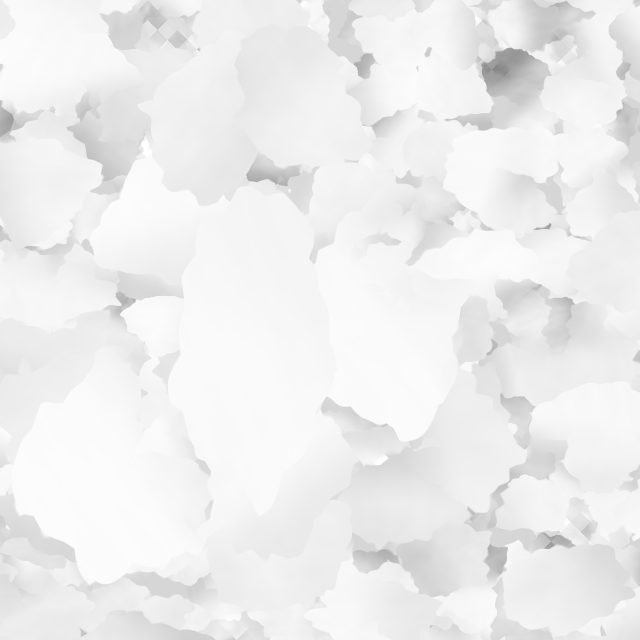
Give the GLSL for this texture, as a Shadertoy shader.

```glsl
// Pale torn shards piled into a collage: broad white sheets near the middle,
// smaller and greyer chips toward the rim. Each layer scatters ragged polygons
// on a jittered grid; layered sines and cellular noise roughen and cloud them.

const float TAU = 6.2831853;
const float PAPER_WHITE = 0.988;      // lightest sheet
const float GAP_GREY = 0.84;          // ground behind all shards
const vec2  FOCUS = vec2(0.41, 0.48); // middle of the broad sheets
const float BEND = 0.13;              // slow waviness of the outlines
const float CHIP = 0.11;              // small bites out of the outlines
const float STREAK = 0.004;           // faint brushed grain
const int   SIDES = 7;

float hash(vec2 p) {
    vec3 q = fract(p.xyx * vec3(0.1031, 0.1030, 0.0973));
    q += dot(q, q.yzx + 33.33);
    return fract((q.x + q.y) * q.z);
}

vec2 hash2(vec2 p) {
    return vec2(hash(p + 3.7), hash(p + 41.3));
}

vec2 direction(float angle) {
    return vec2(cos(angle), sin(angle));
}

mat2 turn(float angle) {
    vec2 d = direction(angle);
    return mat2(d.x, d.y, -d.y, d.x);
}

// Distance to the nearest jittered point
float cellular(vec2 p) {
    vec2 cell = floor(p);
    float nearest = 2.0;
    for (int y = -1; y <= 1; y++)
    for (int x = -1; x <= 1; x++) {
        vec2 c = cell + vec2(x, y);
        nearest = min(nearest, length(c + hash2(c) - p));
    }
    return nearest;
}

// Cloudy layered sines, about -1 to 1
float clouds(vec2 p) {
    float sum = 0.0, weight = 0.55;
    for (int i = 0; i < 5; i++) {
        p = turn(0.9) * p * 1.75 + 0.6 * sin(p.yx) + 1.3;
        sum += weight * sin(p.x) * sin(p.y);
        weight *= 0.62;
    }
    return sum;
}

// Signed distance to an uneven convex polygon
float polygon(vec2 p, vec2 id, float radius) {
    float d = -9.0;
    for (int k = 0; k < SIDES; k++) {
        float r = hash(id + float(k) * 7.31 + 11.0);
        float angle = (float(k) + 0.7 * r) * TAU / float(SIDES) + TAU * hash(id);
        d = max(d, dot(p, direction(angle)) - radius * (0.72 + 0.5 * r));
    }
    return d;
}

// Lays one scatter of shards over the tone; reach is the half size of its area
void layShards(inout float tone, vec2 uv, float cells, float seed, float depth,
               float coverage, float radius, vec2 stretch, vec2 reach) {
    vec2 p = uv * cells / stretch;
    float pixel = cells / iResolution.y;
    float cloud = clouds(uv * cells * 1.3 + seed);
    vec2 bend = vec2(clouds(p * 1.1 + seed), clouds(p.yx * 1.1 - seed));
    float ragged = CHIP * (cellular(p * 5.0 + seed) - 0.5);
    float flip = mod(seed, 2.0) < 1.0 ? 1.0 : -1.0;

    for (int y = -1; y <= 1; y++)
    for (int x = -1; x <= 1; x++) {
        vec2 cell = floor(p) + flip * vec2(x, y);
        vec2 id = cell + seed * 17.0;
        vec2 centre = cell + 0.2 + 0.6 * hash2(id);
        vec2 offset = abs(centre * stretch / cells - FOCUS);
        if (hash(id + 5.0) > coverage || any(greaterThan(offset, reach))) continue;

        vec2 local = p - centre;
        float d = polygon(local + BEND * bend, id, radius) + ragged;
        float alpha = smoothstep(pixel, -pixel, d);

        // Some shards melt away on their shaded side
        vec2 h = hash2(id + 23.0);
        float angle = TAU * hash(id + 61.0);
        float slope = dot(local, direction(angle)) / radius;
        float melt = smoothstep(0.85, -0.1, slope);
        alpha *= mix(1.0, melt, step(0.68, hash(id + 71.0)));

        float dark = 0.08 + 0.6 * h.x * h.x + 0.75 * h.y * smoothstep(-0.3, 0.9, slope);
        dark += 0.22 * cloud * (0.3 + h.x);
        float grain = clouds(turn(angle) * local * vec2(2.0, 11.0));
        float shade = PAPER_WHITE - depth * max(dark, 0.0) + STREAK * grain;
        tone = mix(tone, shade, alpha);
    }
}

// Tiny diagonal blocks, seen in scattered clumps
float crumbs(vec2 uv) {
    vec2 block = floor(turn(TAU / 8.0) * uv * vec2(46.0));
    float clump = smoothstep(0.25, 0.6, clouds(uv * 11.0 + 4.0));
    return clump * (hash(block) - 0.6) * 0.22;
}

void mainImage(out vec4 fragColor, in vec2 fragCoord) {
    vec2 uv = fragCoord / iResolution.y;
    vec2 everywhere = vec2(9.0);
    float tone = GAP_GREY;

    // Grey ground chips, then ever larger and whiter sheets
    layShards(tone, uv, 13.0, 1.0, 0.30, 1.00, 0.62, vec2(1.0), everywhere);
    tone += crumbs(uv);
    layShards(tone, uv, 10.0, 2.0, 0.17, 0.72, 0.56, vec2(1.1, 0.9), everywhere);
    layShards(tone, uv, 7.0, 3.0, 0.13, 0.62, 0.58, vec2(1.2, 0.9), everywhere);
    layShards(tone, uv, 5.2, 4.0, 0.09, 0.70, 0.56, vec2(1.0), vec2(0.42, 0.38));
    layShards(tone, uv, 3.7, 6.0, 0.055, 0.85, 0.58, vec2(0.9, 1.2), vec2(0.29, 0.25));
    layShards(tone, uv, 3.5, 9.0, 0.025, 0.70, 0.56, vec2(0.9, 1.3), vec2(0.27, 0.24));

    fragColor = vec4(vec3(clamp(tone, 0.0, 1.0)), 1.0);
}
```
